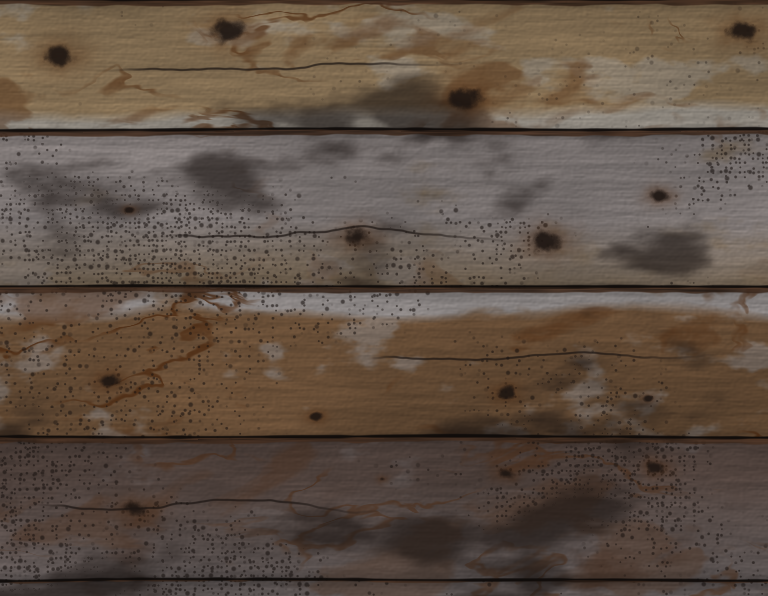
This texture is drawn by a WebGL 2 fragment shader. Its source:

```glsl
#version 300 es
precision highp float;
// Four weathered horizontal planks with worn paint, rust stains, mould, knots and dark seams.
uniform vec2 u_resolution;
out vec4 fragColor;

#define WIDTH 1.286        // canvas width in canvas heights
#define SEAM_LINE 0.0022   // half height of the black gap
#define LIP 0.010          // brown edge under each gap
#define GRAIN 0.11
#define RELIEF 0.16
#define MOULD 0.75
#define KNOTS 4
#define RUST_COLOR vec3(0.29, 0.155, 0.06)
#define DARK_COLOR vec3(0.10, 0.075, 0.065)
#define LIP_COLOR vec3(0.23, 0.155, 0.11)

// Per plank, from the bottom up
const vec3 WOOD[4] = vec3[4](vec3(0.29, 0.24, 0.22), vec3(0.38, 0.285, 0.20),
                             vec3(0.43, 0.37, 0.30), vec3(0.50, 0.42, 0.315));
const vec3 PAINT[4] = vec3[4](vec3(0.37, 0.34, 0.335), vec3(0.51, 0.49, 0.485),
                              vec3(0.49, 0.462, 0.455), vec3(0.56, 0.535, 0.50));
const vec2 PAINT_EDGE[4] = vec2[4](vec2(0.75, 0.0), vec2(0.79, 0.87),
                                   vec2(0.0, 0.42), vec2(0.20, 0.10));
const vec4 RUST = vec4(0.45, 0.75, 0.35, 0.65);
const vec4 SPECKS = vec4(0.62, 0.30, 0.60, 0.10);

float hash(vec2 p) {
  vec3 q = fract(p.xyx * 0.1031);
  q += dot(q, q.yzx + 33.33);
  return fract((q.x + q.y) * q.z);
}

float noise(vec2 p) {
  vec2 i = floor(p), f = fract(p);
  f = f * f * (3.0 - 2.0 * f);
  return mix(mix(hash(i), hash(i + vec2(1, 0)), f.x),
             mix(hash(i + vec2(0, 1)), hash(i + vec2(1, 1)), f.x), f.y);
}

float fbm(vec2 p) {
  float sum = 0.0, amp = 0.5;
  for (int i = 0; i < 5; i++) {
    sum += amp * noise(p);
    p = mat2(1.6, 1.2, -1.2, 1.6) * p + 7.3;
    amp *= 0.5;
  }
  return sum / 0.97;
}

// Height of seam i; the spacing grows slightly towards the top
float seam(int i, float x) {
  float n = float(i);
  float y = min(0.023 + 0.234 * n + 0.006 * n * n, 0.997);
  return y + 0.004 * (noise(vec2(x * 4.0, n * 9.0)) - 0.5);
}

// Round pits, one at most per cell
float dots(vec2 p, float cells, float density, float px) {
  vec2 g = p * cells, id = floor(g);
  vec2 center = 0.3 + 0.4 * vec2(hash(id), hash(id + 51.0));
  float r = 0.10 + 0.20 * hash(id + 17.0);
  float spot = 1.0 - smoothstep(r * 0.5, r + px * cells, length(fract(g) - center));
  return spot * smoothstep(0.0, 0.15, density - hash(id + 83.0));
}

float surface(vec2 p) {
  return 0.5 * noise(p * vec2(90.0, 260.0)) + 0.5 * noise(p * vec2(190.0, 230.0));
}

void main() {
  vec2 p = gl_FragCoord.xy / u_resolution.y;
  float px = 1.0 / u_resolution.y;

  // Plank index and position across it
  int row = 0;
  for (int i = 1; i < 4; i++) if (p.y > seam(i, p.x)) row = i;
  float low = seam(row, p.x), high = seam(row + 1, p.x);
  float v = (p.y - low) / (high - low);
  float n = float(row);
  vec2 s = p + n * vec2(3.7, 5.1) + 2.0;

  // Paint worn back to wood
  float cloud = fbm(s * vec2(4.0, 8.0));
  float patches = fbm(s * vec2(9.0, 16.0) + 31.0);
  vec2 e = PAINT_EDGE[row];
  float paint = clamp((v + 0.22 * (cloud - 0.5) - e.x) / (e.y - e.x), 0.0, 1.0);
  paint = paint * smoothstep(0.18, 0.48, patches + 0.12 * paint);
  paint = max(paint, 0.55 * smoothstep(0.60, 0.72, patches));
  vec3 color = mix(WOOD[row], PAINT[row], paint);
  color *= 0.80 + 0.40 * fbm(s * vec2(2.5, 5.0) + 11.0);

  // Grain and embossed fibres
  float fibre = noise(s * vec2(7.0, 170.0)) + noise(s * vec2(22.0, 330.0)) - 1.0;
  color *= 1.0 + GRAIN * fibre;
  color *= 1.0 + RELIEF * (surface(s) - surface(s + vec2(0.002, -0.002)));

  // Rust: broken outlines and filled stains
  float field = fbm(s * vec2(5.0, 10.0) + 1.5 * cloud);
  float outline = 1.0 - smoothstep(0.004, 0.032, abs(field - 0.5));
  float stainArea = smoothstep(0.46, 0.62, fbm(s * vec2(3.0, 7.0) + 19.0));
  float fill = smoothstep(0.63, 0.72, field) * 0.6;
  color = mix(color, RUST_COLOR, RUST[row] * max(outline * stainArea, fill));

  // Mould specks and smudges
  float mouldArea = smoothstep(0.36, 0.66, fbm(s * vec2(3.0, 5.0) + 43.0));
  float pits = max(dots(s, 75.0, SPECKS[row] * mouldArea, px),
                   dots(s + 0.37, 130.0, SPECKS[row] * mouldArea, px));
  float smudge = smoothstep(0.60, 0.78, fbm(s * vec2(4.0, 9.0) + 67.0));
  color = mix(color, DARK_COLOR, MOULD * max(pits * 0.8, smudge * 0.8));

  // Knots with rusty halos
  for (int k = 0; k < KNOTS; k++) {
    vec2 id = vec2(float(k) + 3.0, n * 5.0 + 2.0);
    float size = mix(0.004, 0.017, hash(id + 9.0));
    vec2 c = vec2(WIDTH * (float(k) + hash(id)) / float(KNOTS),
                  mix(low, high, 0.15 + 0.7 * hash(id + 4.0)));
    vec2 d = (p - c) * vec2(0.65, 1.0) / size;
    float r = length(d) + 1.6 * (fbm(s * 45.0) - 0.5);
    color = mix(color, RUST_COLOR, 0.45 * exp(-0.30 * r * r));
    color = mix(color, DARK_COLOR, 0.85 * (1.0 - smoothstep(0.35, 1.3, r)));
  }

  // One long wandering crack per plank
  float start = WIDTH * 0.5 * hash(vec2(n, 71.0));
  float path = 0.28 + 0.3 * hash(vec2(n, 23.0)) + 0.18 * (fbm(vec2(s.x * 5.0, n)) - 0.5);
  float crack = 1.0 - smoothstep(0.0004, 0.0014 + px, abs(v - path) * (high - low));
  crack *= smoothstep(start, start + 0.08, p.x) * (1.0 - smoothstep(start + 0.4, start + 0.65, p.x));
  color = mix(color, DARK_COLOR, 0.7 * crack);

  // Seams: soft shade, brown lip, black gap
  for (int i = 0; i < 5; i++) {
    float d = p.y - seam(i, p.x) - 0.004;
    float lip = i == 0 ? 0.003 : LIP;
    float ragged = 0.004 * (noise(vec2(p.x * 30.0, float(i))) - 0.5);
    color *= 1.0 - 0.28 * exp(-abs(d + 0.5 * lip) * 110.0);
    float band = smoothstep(-lip - px, -lip + px, d + ragged) * (1.0 - smoothstep(-px, px, d));
    color = mix(color, LIP_COLOR * (1.0 + 0.5 * fibre), 0.88 * band);
    float gap = 1.0 - smoothstep(SEAM_LINE - px, SEAM_LINE + px, abs(d) + 0.4 * ragged);
    color = mix(color, DARK_COLOR * 0.5, 0.92 * gap);
  }
  fragColor = vec4(color, 1.0);
}
```
